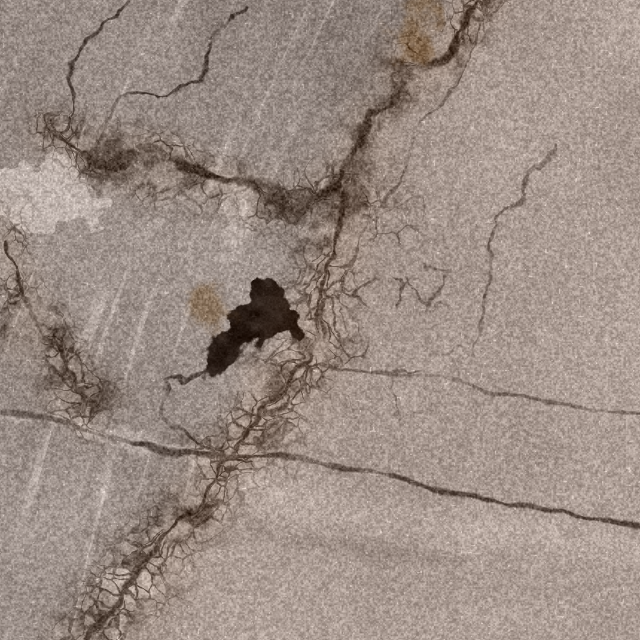
Write a WebGL 2 fragment shader that draws this texture.

```glsl
#version 300 es
precision highp float;
// Weathered pavement: gritty plates, jagged fractures, crumbled zones, a pit
// and pale mortar. Warped polylines form the main cracks, and Voronoi
// borders form the fine crazing.
uniform vec2 u_resolution;
out vec4 fragColor;

float hash(vec2 p) {
  vec3 q = fract(p.xyx * 0.1031);
  q += dot(q, q.yzx + 33.33);
  return fract((q.x + q.y) * q.z);
}

float noise(vec2 p) {
  vec2 i = floor(p), f = fract(p), e = vec2(1, 0);
  f = f * f * (3.0 - 2.0 * f);
  return mix(mix(hash(i), hash(i + e), f.x),
             mix(hash(i + e.yx), hash(i + 1.0), f.x), f.y);
}

float fbm(vec2 p) {
  float sum = 0.0, amp = 0.516;
  for (int i = 0; i < 5; i++) {
    sum += amp * noise(p);
    p = mat2(1.6, 1.2, -1.2, 1.6) * p + 17.0;
    amp *= 0.5;
  }
  return sum;
}

// Gap between the nearest two cell centres; zero on a border
float cellBorder(vec2 p) {
  float near = 9.0, next = 9.0;
  for (int i = 0; i < 9; i++) {
    vec2 c = floor(p) + vec2(i % 3 - 1, i / 3 - 1);
    float d = length(c + vec2(hash(c), hash(c + 57.0)) - p);
    next = min(next, max(near, d));
    near = min(near, d);
  }
  return next - near;
}

float segment(vec2 p, vec2 a, vec2 b) {
  vec2 ab = b - a;
  return length(p - a - ab * clamp(dot(p - a, ab) / dot(ab, ab), 0.0, 1.0));
}

// Distance to a line through four points, two per vector
float path(vec2 p, vec4 a, vec4 b) {
  return min(segment(p, a.xy, a.zw),
             min(segment(p, a.zw, b.xy), segment(p, b.xy, b.zw)));
}

float bell(float d, float width) { return exp(-d * d / (width * width)); }

// Coverage of a crack that swells and fades along its length
float crack(vec2 p, float d, float width, float aa) {
  float w = width * (0.3 + 1.4 * noise(p * 42.0));
  float fade = mix(0.45, 1.0, smoothstep(0.2, 0.5, noise(p * 17.0 + 5.0)));
  return fade * (1.0 - smoothstep(w * 0.4, w * 1.3 + aa, d));
}

// Ragged ellipse: centre and radii, turn, edge noise, softness
float blob(vec2 p, vec4 e, float turn, float rough, float soft) {
  float c = cos(turn), s = sin(turn);
  vec2 q = mat2(c, -s, s, c) * (p - e.xy) / e.zw;
  return smoothstep(-soft, soft, 1.0 - length(q) + (rough - 0.5) * 1.8);
}

void main() {
  vec2 p = gl_FragCoord.xy / u_resolution;
  float aa = 1.0 / min(u_resolution.x, u_resolution.y);
  vec2 warp = vec2(fbm(p * 13.0), fbm(p * 13.0 + 40.0)) - 0.5;
  vec2 q = p + warp * 0.075, s = p + warp * 0.025;
  float rough = fbm(p * 32.0 + 9.0);

  // Stone with darker scraped plates on the left
  float plates = 1.0 - smoothstep(-0.05, 0.05, q.x - 0.2 - 0.47 * q.y);
  float tone = 0.605 + (fbm(p * 5.0 + 3.0) - 0.5) * 0.13;
  tone -= plates * (0.04 + 0.05 * smoothstep(0.6, 1.0, p.y));
  float scrape = noise(vec2((p.x - (0.2 + 0.14 * p.y) * p.y) * 110.0, p.y * 4.0));
  tone += plates * ((scrape - 0.5) * 0.04 + 0.09 * smoothstep(0.83, 0.97, scrape));
  tone += 0.05 * bell(segment(s, vec2(0.42, 0.22), vec2(1, 0.135)), 0.028);
  tone -= 0.06 * bell(segment(s, vec2(0.4, 0.165), vec2(0.72, 0.125)), 0.013);

  // Pale mortar and filled seam
  float pale = blob(q, vec4(0.07, 0.695, 0.085, 0.077), 0.0, rough, 0.07);
  pale = max(pale, blob(q, vec4(0.155, 0.7, 0.03, 0.015), 0.2, rough, 0.1));
  pale = max(pale, 0.75 * blob(q, vec4(0.365, 0.655, 0.022, 0.04), 0.0, rough, 0.2));
  pale = max(pale, 0.8 * blob(q, vec4(0.218, 0.085, 0.045, 0.03), 0.0, rough, 0.08));
  pale = max(pale, 0.5 * blob(q, vec4(0.41, 0.23, 0.035, 0.022), -0.4, rough, 0.3));
  float seam = segment(s, vec2(-0.05, 0.365), vec2(0.33, 0.29)) + (rough - 0.5) * 0.03;
  pale = max(pale, 0.65 - 0.65 * smoothstep(0.007, 0.016, seam));
  tone = mix(tone, 0.705, pale);

  // Crumbled zones and crazing
  float upper = min(path(q, vec4(0.76, 1, 0.57, 0.83), vec4(0.53, 0.7, 0.4, 0.68)),
                    path(q, vec4(0.4, 0.68, 0.34, 0.71), vec4(0.25, 0.74, 0.07, 0.8)));
  float spine = path(q, vec4(0.54, 0.69, 0.47, 0.43), vec4(0.29, 0.19, 0.15, 0));
  float rim = path(q, vec4(0, 0.62, 0.05, 0.5), vec4(0.1, 0.43, 0.125, 0.36));
  float damage = bell(min(min(upper * 1.5, spine), rim * 1.3), 0.065);
  float field = length((q - vec2(0.58, 0.52)) / vec2(0.16, 0.18));
  float crazed = max(damage, 0.85 * bell(field * field, 1.0));
  tone -= damage * (0.02 + 0.22 * smoothstep(0.48, 0.75, rough)) * (1.0 - pale);
  float coarse = 1.0 - smoothstep(0.02, 0.09 + 20.0 * aa, cellBorder(q * 19.0));
  float fine = 1.0 - smoothstep(0.02, 0.14 + 40.0 * aa, cellBorder(q * 41.0 + 8.0));
  float dark = 0.65 * max(coarse * crazed, fine * damage) * smoothstep(0.3, 0.6, noise(p * 22.0));

  // Main fractures, then hairlines
  float plateA = path(q, vec4(0.38, 1, 0.31, 0.88), vec4(0.2, 0.85, 0.15, 0.76));
  float plateB = path(q, vec4(0.2, 1, 0.11, 0.9), vec4(0.1, 0.81, 0.06, 0.79));
  float hook = path(q, vec4(0.34, 0.44, 0.25, 0.4), vec4(0.24, 0.345, 0.4, 0.28));
  float ridge = path(s, vec4(0, 0.36, 0.28, 0.295), vec4(0.45, 0.285, 1, 0.175));
  float thin = path(s, vec4(0.5, 0.43, 0.68, 0.41), vec4(0.85, 0.37, 1, 0.35));
  float side = path(q, vec4(0.75, 0.96, 0.64, 0.78), vec4(0.58, 0.65, 0.53, 0.56));
  float branch = path(q, vec4(0.87, 0.76, 0.78, 0.65), vec4(0.77, 0.56, 0.755, 0.43));
  dark = max(dark, 0.9 * crack(p, upper, 0.006, aa));
  dark = max(dark, 0.75 * crack(p, min(spine, ridge), 0.004, aa));
  dark = max(dark, 0.75 * crack(p, min(min(plateA, plateB), min(hook, rim)), 0.003, aa));
  dark = max(dark, 0.45 * crack(p, min(min(thin, side), branch), 0.0022, aa));

  // Rubble, rust and pit
  float rubble = blob(q, vec4(0.44, 0.685, 0.055, 0.024), 0.0, rough, 0.4);
  rubble = max(rubble, blob(q, vec4(0.53, 0.68, 0.045, 0.03), 0.5, rough, 0.5));
  rubble = max(rubble, blob(q, vec4(0.165, 0.755, 0.042, 0.025), -0.2, rough, 0.4));
  rubble = max(rubble, blob(q, vec4(0.31, 0.205, 0.035, 0.016), 0.5, rough, 0.4));
  float rust = max(blob(q, vec4(0.645, 0.96, 0.03, 0.045), 0.0, rough, 0.5),
                   blob(q, vec4(0.335, 0.53, 0.03, 0.035), 0.0, rough, 0.5));
  float pit = max(blob(q, vec4(0.42, 0.515, 0.046, 0.036), 0.3, rough, 0.12),
                  blob(q, vec4(0.36, 0.465, 0.06, 0.02), 0.75, rough, 0.15));
  tone = mix(tone, 0.2 + 0.2 * noise(p * 120.0), rubble * 0.8);
  tone = mix(mix(tone, 0.36, rust * 0.6), 0.15, dark);
  tone = mix(tone, 0.04 + 0.14 * noise(p * 55.0), pit);

  // Grit and tint
  float grit = noise(p * 250.0) * 0.14 + noise(p * 430.0 + 7.0) * 0.17 - 0.155;
  grit += 0.14 * smoothstep(0.9, 0.98, noise(p * 190.0 + 31.0));
  tone += grit * (1.0 - 0.65 * pit);
  vec3 tint = vec3(0.06, 0, -0.033) + vec3(0.012, 0, -0.014) * damage;
  tint += vec3(0.04, 0, -0.06) * rust - vec3(0.012, 0, -0.008) * plates;
  fragColor = vec4(clamp(tone + tint, 0.0, 1.0), 1);
}
```
